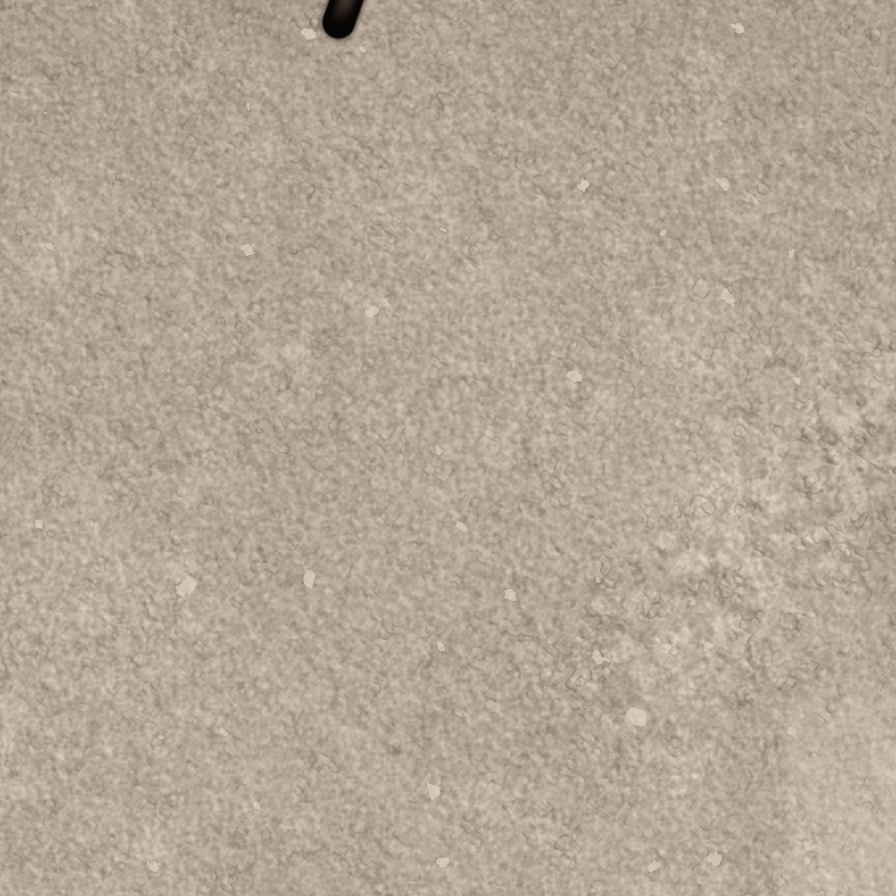
Give the GLSL for this texture, as a three.js fragment shader.

```glsl
// Weathered beige plaster: layered value noise makes fine grain, relief and
// clouds; noise contours cut short grooves; a jittered grid scatters pale chips.
// A worn diagonal band, a smooth corner patch and a dark slot finish the wall.

varying vec2 vUv;

const vec3 PLASTER = vec3(0.716, 0.656, 0.596);
const vec3 CHIP_COLOR = vec3(0.84, 0.79, 0.73);
const vec3 SLOT_DARK = vec3(0.025, 0.02, 0.015);
const vec3 SLOT_BROWN = vec3(0.24, 0.19, 0.15);

const float GRAIN_SCALE = 215.0;
const float GRAIN_DEPTH = 0.10;
const float FINE_SCALE = 340.0;
const float FINE_DEPTH = 0.08;
const float RELIEF_SCALE = 135.0;
const float RELIEF_DEPTH = 0.10;
const float GROOVE_SCALE = 112.0;
const float GROOVE_DEPTH = 0.07;
const float MOTTLE_DEPTH = 0.03;
const float CLOUD_DEPTH = 0.075;
const float CHIP_CELLS = 13.0;
const float CHIP_SHARE = 0.21;

const vec2 BAND_START = vec2(0.70, 0.27);
const vec2 BAND_END = vec2(1.02, 0.54);
const vec2 PATCH_CORNER = vec2(0.875, 0.235);
const vec2 SLOT_TIP = vec2(0.378, 0.975);
const vec2 SLOT_TOP = vec2(0.399, 1.035);
const float SLOT_RADIUS = 0.0185;

const mat2 TURN = mat2(0.8, 0.6, -0.6, 0.8);

float hash(vec2 p) {
  vec3 q = fract(vec3(p.xyx) * 0.1031);
  q += dot(q, q.yzx + 33.33);
  return fract((q.x + q.y) * q.z);
}

float noise(vec2 p) {
  vec2 i = floor(p);
  vec2 f = fract(p);
  f = f * f * (3.0 - 2.0 * f);
  float low = mix(hash(i), hash(i + vec2(1.0, 0.0)), f.x);
  float high = mix(hash(i + vec2(0.0, 1.0)), hash(i + 1.0), f.x);
  return mix(low, high, f.y);
}

float fbm(vec2 p) {
  float sum = 0.0;
  float weight = 0.533;
  for (int i = 0; i < 4; i++) {
    sum += weight * noise(p);
    p = TURN * p * 2.03 + 17.0;
    weight *= 0.5;
  }
  return sum;
}

float segmentDistance(vec2 p, vec2 a, vec2 b) {
  vec2 along = b - a;
  float t = clamp(dot(p - a, along) / dot(along, along), 0.0, 1.0);
  return length(p - a - along * t);
}

// Short curved grooves: gated contour lines of a noise field.
float grooves(vec2 p) {
  float field = noise(p) * 0.8 + noise(TURN * p * 1.9 + 5.0) * 0.2;
  float line = 1.0 - smoothstep(0.03, 0.17, abs(field - 0.5));
  return line * smoothstep(0.4, 0.75, noise(TURN * p * 0.55 + 31.0));
}

// Signed distance to the ragged chip of this grid cell, in canvas units.
float chipDistance(vec2 uv) {
  vec2 cell = floor(uv * CHIP_CELLS);
  if (hash(cell + 71.0) > CHIP_SHARE) return 1.0;
  vec2 center = 0.25 + 0.5 * vec2(hash(cell + 11.0), hash(cell + 47.0));
  vec2 offset = TURN * (fract(uv * CHIP_CELLS) - center) / CHIP_CELLS;
  offset.y *= 1.0 + 0.7 * hash(cell + 93.0);
  float size = hash(cell + 29.0);
  float radius = mix(0.003, 0.010, size * size);
  return length(offset) - radius + (fbm(uv * 110.0) - 0.5) * 0.018;
}

void main() {
  vec2 uv = vUv;
  vec2 p = TURN * uv + 3.0;

  // Large regions with ragged borders
  vec2 ragged = uv + 0.035 * (vec2(fbm(uv * 22.0), fbm(uv * 22.0 + 40.0)) - 0.5);
  float band = 1.0 - smoothstep(0.02, 0.19, segmentDistance(ragged, BAND_START, BAND_END));
  float patchSide = ragged.x - PATCH_CORNER.x;
  float patchHeight = 1.0 - smoothstep(-0.02, 0.02, ragged.y - PATCH_CORNER.y);
  float patchMask = smoothstep(-0.01, 0.01, patchSide) * patchHeight;
  float patchShade = smoothstep(-0.13, 0.0, patchSide) * patchHeight * (1.0 - patchMask);

  // Clouds, mottling and lit grain
  float tone = (fbm(p * 4.5) - 0.5) * CLOUD_DEPTH + (noise(p * 60.0) - 0.5) * MOTTLE_DEPTH;
  float grain = (noise(p * GRAIN_SCALE) - 0.5) * GRAIN_DEPTH;
  grain += (noise(uv * FINE_SCALE) - 0.5) * FINE_DEPTH;
  vec2 reliefPoint = p * RELIEF_SCALE;
  float relief = noise(reliefPoint) - noise(reliefPoint + vec2(0.1, 0.5));
  tone += grain * (1.0 - 0.3 * patchMask) + relief * RELIEF_DEPTH;

  // Each groove carries a faint lit lip beside its dark line
  vec2 groovePoint = p * GROOVE_SCALE;
  float lip = grooves(groovePoint + vec2(0.1, 0.32));
  tone += (0.3 * lip - grooves(groovePoint)) * GROOVE_DEPTH * (1.0 + 0.4 * band);

  // Pale stains, the flaking band and the smooth patch
  tone += 0.035 * smoothstep(0.64, 0.76, fbm(p * 19.0));
  float flakes = fbm(p * 62.0 + 9.0);
  tone += band * (0.06 * smoothstep(0.50, 0.62, flakes) - 0.03 * smoothstep(0.46, 0.34, flakes));
  tone += patchMask * 0.04 - patchShade * 0.02;
  tone -= 0.03 * smoothstep(0.8, 1.15, uv.y + 0.35 * abs(uv.x - 0.45));
  vec3 color = PLASTER + tone;

  // Scattered chips with a thin shaded rim
  float chip = chipDistance(uv);
  color -= 0.04 * (1.0 - smoothstep(0.0, 0.002, abs(chip - 0.001)));
  color = mix(color, CHIP_COLOR + grain * 0.35, 0.85 * (1.0 - smoothstep(-0.0015, 0.001, chip)));

  // Dark rounded slot entering from the top edge
  float slot = segmentDistance(uv, SLOT_TIP, SLOT_TOP) - SLOT_RADIUS;
  float glow = smoothstep(0.004, 0.017, -slot) * smoothstep(0.97, 1.0, uv.y);
  color *= 1.0 - 0.25 * (1.0 - smoothstep(0.0, 0.007, slot));
  color = mix(color, mix(SLOT_DARK, SLOT_BROWN, glow), 1.0 - smoothstep(-0.002, 0.0015, slot));

  gl_FragColor = vec4(color, 1.0);
}
```
